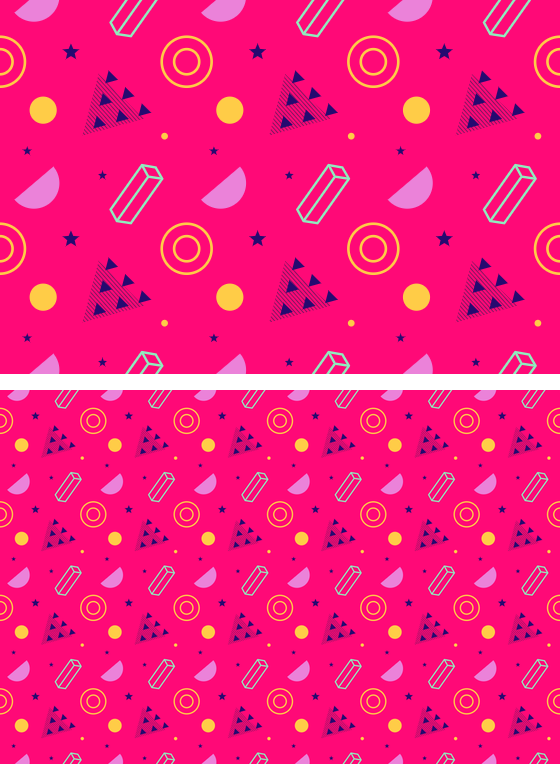
Top, the tile; bottom, the same tile 2 across and 2 down.
Write a WebGL 1 fragment shader that draws this pattern.

```glsl
precision highp float;

uniform vec2 u_resolution;

const vec2 REPEATS = vec2(3.0, 2.0);
const float TILE = 256.0;
const float PI = 3.14159265;

const vec3 PINK = vec3(1.0, 0.035, 0.465);
const vec3 ORCHID = vec3(0.92, 0.51, 0.85);
const vec3 YELLOW = vec3(1.0, 0.80, 0.28);
const vec3 NAVY = vec3(0.15, 0.04, 0.44);
const vec3 MINT = vec3(0.56, 0.93, 0.75);
const vec3 HATCH = vec3(0.50, 0.08, 0.38);

// Offset from a centre to its nearest copy, so shapes cross tile edges.
vec2 around(vec2 p, vec2 center) {
  return mod(p - center + 0.5 * TILE, TILE) - 0.5 * TILE;
}

vec2 rotate(vec2 p, float angle) {
  float c = cos(angle), s = sin(angle);
  return vec2(c * p.x - s * p.y, s * p.x + c * p.y);
}

float disc(vec2 p, float radius) {
  return length(p) - radius;
}

float ring(vec2 p, float radius, float width) {
  return abs(length(p) - radius) - 0.5 * width;
}

float halfDisc(vec2 p, float radius, vec2 facing) {
  return max(disc(p, radius), -dot(p, normalize(facing)));
}

float segment(vec2 p, vec2 a, vec2 b) {
  vec2 ab = b - a;
  return length(p - a - ab * clamp(dot(p - a, ab) / dot(ab, ab), 0.0, 1.0));
}

float triangle(vec2 p, float inradius) {
  return max(p.y, 0.866 * abs(p.x) - 0.5 * p.y) - inradius;
}

// Five points, folded onto one half arm.
float star(vec2 p, float radius, float notchRatio) {
  float sector = 0.4 * PI;
  float a = mod(atan(p.x, -p.y) + 0.5 * sector, sector) - 0.5 * sector;
  vec2 q = length(p) * vec2(cos(a), abs(sin(a)));
  vec2 tip = vec2(radius, 0.0);
  vec2 side = radius * notchRatio * vec2(cos(0.2 * PI), sin(0.2 * PI)) - tip;
  return dot(q - tip, normalize(vec2(side.y, -side.x)));
}

// Three rows of one, two and three triangles.
float triangleStack(vec2 p, float spacing, float inradius) {
  float rowHeight = 0.866 * spacing;
  float d = TILE;
  for (int row = 0; row < 3; row++) {
    for (int col = 0; col < 3; col++) {
      if (col <= row) {
        float r = float(row);
        vec2 c = vec2((float(col) - 0.5 * r) * spacing, (r - 1.3333) * rowHeight);
        d = min(d, triangle(p - c, inradius));
      }
    }
  }
  return d;
}

float stripes(vec2 p, float angle, float spacing, float width) {
  float across = rotate(p, angle).x;
  return abs(mod(across, spacing) - 0.5 * spacing) - 0.5 * width;
}

// Outline of a box: one end face swept along its length.
float prism(vec2 p, vec2 sweep, float width) {
  vec2 a = vec2(7.7, -40.0), b = vec2(26.5, -36.7);
  vec2 c = vec2(35.5, -21.3), e = vec2(16.3, -24.2);
  float face = min(min(segment(p, a, b), segment(p, b, c)),
                   min(segment(p, c, e), segment(p, e, a)));
  float rails = min(segment(p, a, a + sweep),
                    min(segment(p, e, e + sweep), segment(p, c, c + sweep)));
  float base = min(segment(p, a + sweep, e + sweep),
                   segment(p, e + sweep, c + sweep));
  return min(face, min(rails, base)) - 0.5 * width;
}

vec3 paint(vec3 under, vec3 ink, float d, float pixel) {
  return mix(under, ink, clamp(0.5 - d / pixel, 0.0, 1.0));
}

void main() {
  vec2 uv = gl_FragCoord.xy / u_resolution;
  vec2 p = TILE * fract(vec2(uv.x, 1.0 - uv.y) * REPEATS);
  float pixel = TILE * REPEATS.x / u_resolution.x;

  // Circles
  vec2 target = around(p, vec2(0.0, 84.5));
  float yellow = min(ring(target, 34.2, 3.6), ring(target, 17.2, 3.6));
  yellow = min(yellow, disc(around(p, vec2(59.2, 150.8)), 18.6));
  yellow = min(yellow, disc(around(p, vec2(225.7, 186.4)), 4.6));
  float orchid = halfDisc(around(p, vec2(46.5, 250.7)), 35.0, vec2(0.647, 0.762));

  // Tilted stack over a hatched shadow
  float tilt = radians(15.3);
  vec2 shade = around(p, vec2(148.5, 149.8));
  float hatch = max(triangle(rotate(shade, tilt), 25.0),
                    stripes(shade, radians(42.0), 4.1, 1.3));
  float navy = triangleStack(rotate(around(p, vec2(161.5, 142.2)), tilt), 32.0, 5.2);

  // Stars
  navy = min(navy, star(around(p, vec2(97.3, 71.3)), 11.8, 0.46));
  navy = min(navy, star(around(p, vec2(37.4, 206.8)), 6.3, 0.46));
  navy = min(navy, star(around(p, vec2(140.6, 240.2)), 6.3, 0.46));

  float mint = prism(around(p, vec2(187.0, 266.0)), vec2(-43.0, 60.8), 3.3);

  vec3 color = paint(PINK, ORCHID, orchid, pixel);
  color = paint(color, HATCH, hatch, pixel);
  color = paint(color, YELLOW, yellow, pixel);
  color = paint(color, NAVY, navy, pixel);
  color = paint(color, MINT, mint, pixel);
  gl_FragColor = vec4(color, 1.0);
}
```
